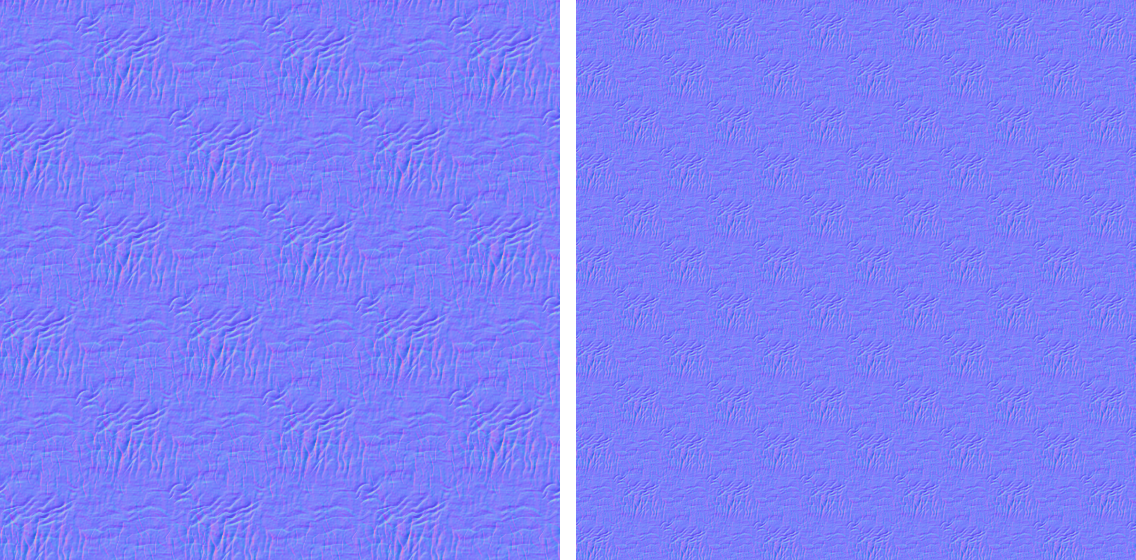
Left, the tile; right, the same tile 2 across and 2 down.
Write a Shadertoy shader that draws this texture map.

```glsl
const float TAU = 6.28319;
const float REPEATS = 3.0;

float hash(vec2 p) {
    return fract(sin(dot(p, vec2(127.1, 311.7))) * 43758.5453);
}

// Offset to the nearest copy; every half-height row is shifted by half a width
vec2 nearestOffset(vec2 p, vec2 centre) {
    vec2 d = p - centre;
    vec2 diagonal = vec2(d.x + d.y, d.x - d.y);
    diagonal -= floor(diagonal + 0.5);
    return 0.5 * vec2(diagonal.x + diagonal.y, diagonal.x - diagonal.y);
}

// Wraps a noise cell to the same staggered rows; count.x must be even
vec2 wrapCell(vec2 cell, vec2 count) {
    float row = floor((cell.y + 0.5) / count.y);
    cell -= row * vec2(0.5 * count.x, count.y);
    cell.x -= count.x * floor((cell.x + 0.5) / count.x);
    return cell;
}

float wrappedNoise(vec2 p, vec2 count) {
    vec2 x = p * count * vec2(1.0, 2.0);
    vec2 i = floor(x);
    vec2 f = x - i;
    f = f * f * f * (f * (f * 6.0 - 15.0) + 10.0);
    float a = hash(wrapCell(i, count));
    float b = hash(wrapCell(i + vec2(1.0, 0.0), count));
    float c = hash(wrapCell(i + vec2(0.0, 1.0), count));
    float d = hash(wrapCell(i + vec2(1.0, 1.0), count));
    return mix(mix(a, b, f.x), mix(c, d, f.x), f.y);
}

vec2 wobble(vec2 p, vec2 count) {
    return vec2(wrappedNoise(p, count), wrappedNoise(p, count + vec2(2.0, 1.0))) - 0.5;
}

// Surface tilt across one tapered ridge, steeper on its right side
vec2 creaseTilt(vec2 d, float angle, float halfLength, float width, float bend) {
    vec2 dir = vec2(cos(angle), sin(angle));
    vec2 side = vec2(dir.y, -dir.x);
    float along = dot(d, dir) / halfLength;
    float across = dot(d, side) + bend * along * along;
    float taper = 1.0 - smoothstep(0.3, 1.0, abs(along));
    float steepness = across > 0.0 ? 1.0 : 0.6;
    float t = across * steepness / width;
    return side * (2.33 * t * exp(-t * t) * steepness * taper);
}

// Spreads creases evenly over a box around the centre
vec2 creaseCluster(vec2 p, vec2 centre, vec2 spread, float angle, float fan,
                   float halfLength, float width, int count, float seed) {
    vec2 tilt = vec2(0.0);
    for (int i = 0; i < count; i++) {
        float n = float(i) + 1.0;
        vec2 key = vec2(n, seed);
        vec2 place = fract(n * vec2(0.7549, 0.5698) + seed * 0.137) - 0.5;
        float turn = hash(key) - 0.5;
        float size = hash(key + 53.1);
        vec2 d = nearestOffset(p, centre + place * spread);
        tilt += creaseTilt(d, angle + turn * fan, halfLength * mix(0.6, 1.3, size),
                           width * mix(0.75, 1.25, hash(key + 71.9)), turn * 0.03)
              * mix(0.5, 1.0, size);
    }
    return tilt;
}

// Fine grain: upright streaks, shallow streaks and soft undulation
float grainHeight(vec2 p, float upright) {
    vec2 q = p + 0.045 * wobble(p, vec2(10.0, 5.0));
    float streaks = wrappedNoise(q, vec2(54.0, 9.0)) * mix(0.0026, 0.0042, upright);
    float shallow = wrappedNoise(q, vec2(16.0, 28.0)) * mix(0.0024, 0.0012, upright);
    float soft = wrappedNoise(q, vec2(14.0, 7.0)) * 0.004;
    float fine = wrappedNoise(p, vec2(96.0, 46.0)) * 0.0011;
    return streaks + shallow + soft + fine;
}

vec2 grainTilt(vec2 p, float upright) {
    vec2 e = vec2(0.002, 0.0);
    float h = grainHeight(p, upright);
    return vec2(h - grainHeight(p + e.xy, upright),
                h - grainHeight(p + e.yx, upright)) / e.x;
}

void mainImage(out vec4 fragColor, in vec2 fragCoord) {
    vec2 p = fragCoord / iResolution.xy * REPEATS;
    vec2 tuft = vec2(0.72, 0.56);
    vec2 d = nearestOffset(p, tuft) / vec2(0.26, 0.17);
    float upright = exp(-dot(d, d));
    vec2 tilt = grainTilt(p, upright);
    vec2 q = p + 0.022 * wobble(p, vec2(18.0, 9.0));

    // Dense upright tuft with a bold slanted core
    tilt += 0.52 * creaseCluster(q, tuft, vec2(0.46, 0.22), 1.40, 0.40, 0.058, 0.0065, 38, 3.0);
    tilt += 0.60 * creaseCluster(q, tuft + vec2(0.01, 0.0), vec2(0.12, 0.09), 0.98, 0.35, 0.060, 0.0075, 6, 11.0);

    // Fans of shallow diagonal folds
    tilt += 0.52 * creaseCluster(q, vec2(0.67, 0.75), vec2(0.36, 0.15), 0.50, 0.50, 0.075, 0.0070, 18, 23.0);
    tilt += 0.55 * creaseCluster(q, vec2(0.47, 0.86), vec2(0.12, 0.12), 0.55, 0.60, 0.045, 0.0070, 8, 37.0);

    // Thin upright scratches, long shallow folds and backward slants
    tilt += 0.45 * creaseCluster(q, vec2(0.30, 0.52), vec2(0.72, 0.28), 1.55, 0.45, 0.060, 0.0048, 46, 41.0);
    tilt += 0.26 * creaseCluster(q, vec2(0.40, 0.70), vec2(0.90, 0.26), 0.18, 0.30, 0.120, 0.0065, 16, 59.0);
    tilt += 0.42 * creaseCluster(q, vec2(0.38, 0.66), vec2(0.46, 0.20), 2.05, 0.60, 0.075, 0.0045, 9, 67.0);

    // Green points down, with a slight lean to the left
    vec3 normal = normalize(vec3(tilt.x - 0.02, -tilt.y, 1.0));
    fragColor = vec4(normal * vec3(0.5, 0.5, 0.485) + vec3(0.5, 0.5, 0.5), 1.0);
}
```
